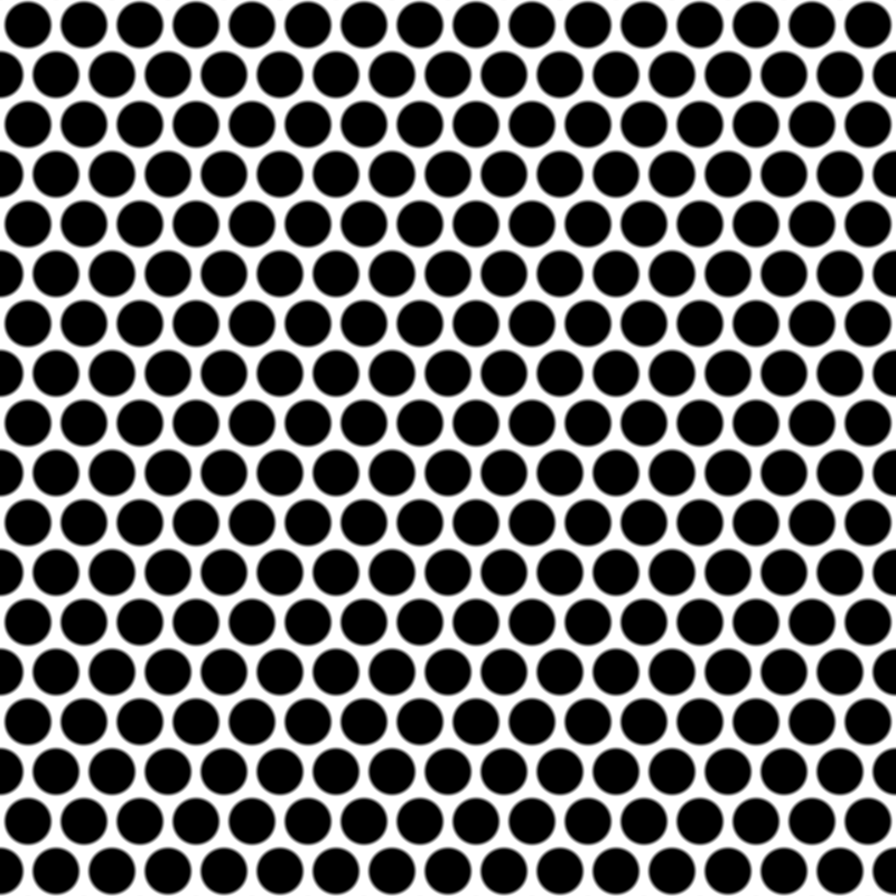
Reproduce this pattern procedurally as a Shadertoy shader.

```glsl
#define COLUMNS 16.0
#define ROW_PAIRS 9.0
#define CORE_RADIUS 0.368
#define EDGE_RADIUS 0.460
#define DOT_COLOR vec3(0.0)
#define GROUND_COLOR vec3(1.0)

// Distance to the nearest dot centre of a rectangular lattice,
// in column widths; phase places the centre within its cell.
float latticeDistance(vec2 cells, vec2 phase) {
    vec2 offset = fract(cells - phase + 0.5) - 0.5;
    return length(offset * vec2(1.0, COLUMNS / ROW_PAIRS));
}

void mainImage(out vec4 fragColor, in vec2 fragCoord) {
    vec2 cells = fragCoord / iResolution.xy * vec2(COLUMNS, ROW_PAIRS);

    // Two interleaved lattices form the staggered rows
    float evenRows = latticeDistance(cells, vec2(0.0, 0.25));
    float oddRows = latticeDistance(cells, vec2(0.5, 0.75));
    float dist = min(evenRows, oddRows);

    // Soft rim, never narrower than about a pixel
    float pixel = COLUMNS / iResolution.x;
    float middle = 0.5 * (CORE_RADIUS + EDGE_RADIUS);
    float halfRim = max(0.5 * (EDGE_RADIUS - CORE_RADIUS), 0.75 * pixel);
    float ground = smoothstep(middle - halfRim, middle + halfRim, dist);

    fragColor = vec4(mix(DOT_COLOR, GROUND_COLOR, ground), 1.0);
}
```
